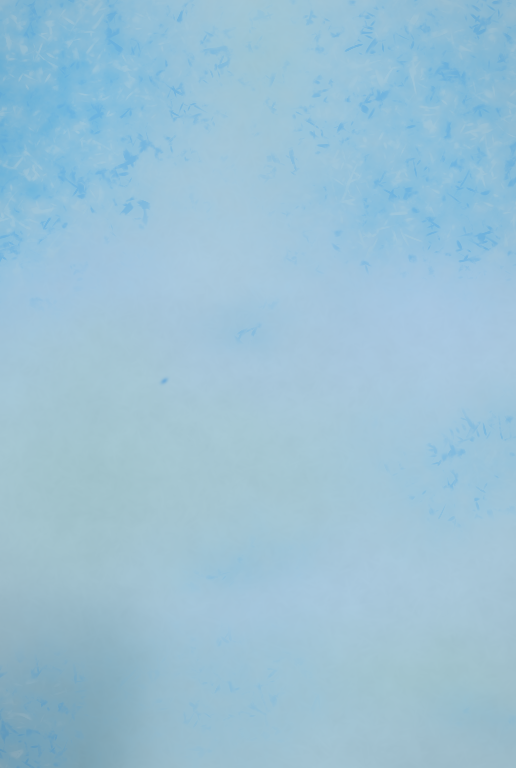
Write a Shadertoy shader that draws this background.

```glsl
float hash(vec2 p) {
    vec3 q = fract(vec3(p.xyx) * 0.1031);
    q += dot(q, q.yzx + 33.33);
    return fract((q.x + q.y) * q.z);
}

float noise(vec2 p) {
    vec2 cell = floor(p), f = fract(p);
    f = f * f * (3.0 - 2.0 * f);
    return mix(mix(hash(cell), hash(cell + vec2(1, 0)), f.x),
               mix(hash(cell + vec2(0, 1)), hash(cell + vec2(1, 1)), f.x), f.y);
}

float fbm(vec2 p) {
    float sum = 0.0, amp = 0.5;
    for (int i = 0; i < 5; i++) {
        sum += amp * noise(p);
        p = mat2(1.6, 1.2, -1.2, 1.6) * p + 17.3;
        amp *= 0.5;
    }
    return sum;
}

// Soft elliptical patch
float glow(vec2 p, vec2 center, vec2 radius) {
    vec2 d = (p - center) / radius;
    return exp(-dot(d, d));
}

// Short brush scratches, stretched in several directions
float scratches(vec2 p) {
    float sum = 0.0;
    for (int i = 0; i < 4; i++) {
        float a = 0.5 + 0.8 * float(i);
        vec2 q = mat2(cos(a), sin(a), -sin(a), cos(a)) * p;
        q += 0.012 * vec2(noise(p * 30.0), noise(p * 30.0 + 9.0));
        sum = max(sum, noise(q * vec2(65.0, 210.0) + 31.0 * float(i)));
    }
    return sum;
}

void mainImage(out vec4 fragColor, in vec2 fragCoord) {
    vec2 uv = fragCoord / iResolution.xy;
    vec2 p = fragCoord / iResolution.y;
    vec2 warp = vec2(fbm(p * 7.0), fbm(p * 7.0 + 40.0)) - 0.48;
    vec2 w = uv + 0.13 * warp;

    // Pale ground with lavender and grey-green washes
    vec3 color = mix(vec3(0.64, 0.765, 0.82), vec3(0.67, 0.79, 0.855), smoothstep(0.0, 0.45, uv.y));
    float lavender = glow(w, vec2(0.15, 0.61), vec2(0.24, 0.10))
                   + glow(w, vec2(0.85, 0.61), vec2(0.30, 0.12))
                   + 0.7 * glow(w, vec2(0.45, 0.50), vec2(0.16, 0.07))
                   + 0.7 * glow(w, vec2(0.60, 0.22), vec2(0.35, 0.08));
    color = mix(color, vec3(0.66, 0.78, 0.89), 0.75 * min(lavender, 1.0));
    float sage = glow(w, vec2(0.17, 0.40), vec2(0.25, 0.15))
               + 0.6 * glow(w, vec2(0.55, 0.40), vec2(0.17, 0.12))
               + 0.9 * glow(w, vec2(0.84, 0.13), vec2(0.22, 0.07))
               + 0.7 * glow(w, vec2(0.52, 0.94), vec2(0.11, 0.11));
    color = mix(color, vec3(0.635, 0.77, 0.80), 0.85 * min(sage, 1.0));
    float shade = glow(w, vec2(0.19, 0.02), vec2(0.11, 0.11))
                + 0.45 * glow(w, vec2(0.16, 0.19), vec2(0.13, 0.09));
    color = mix(color, vec3(0.52, 0.68, 0.74), 0.75 * min(shade, 1.0));

    // Coverage of the blue pigment
    float blue = 0.95 * glow(w, vec2(-0.02, 0.83), vec2(0.26, 0.19))
               + 0.50 * glow(w, vec2(0.22, 0.93), vec2(0.22, 0.14))
               + 0.75 * glow(w, vec2(0.92, 0.90), vec2(0.32, 0.17))
               + 0.45 * glow(w, vec2(0.69, 0.72), vec2(0.17, 0.08))
               + 0.30 * glow(w, vec2(0.98, 0.73), vec2(0.20, 0.08))
               + 0.38 * glow(w, vec2(0.95, 0.40), vec2(0.25, 0.09))
               + 0.26 * glow(w, vec2(0.49, 0.585), vec2(0.09, 0.03))
               + 0.28 * glow(w, vec2(0.50, 0.28), vec2(0.13, 0.04))
               + 0.60 * glow(w, vec2(0.02, 0.06), vec2(0.15, 0.09))
               + 0.25 * glow(w, vec2(0.46, 0.10), vec2(0.22, 0.10))
               + 0.22 * glow(w, vec2(0.95, 0.07), vec2(0.10, 0.04));
    blue = min(blue, 1.0);

    // Mottled pigment, dark flecks and worn pale marks
    float grain = fbm(p * 48.0) - 0.48;
    float strokes = scratches(p);
    float coverage = clamp(blue * (0.8 + 1.0 * grain), 0.0, 1.0);
    color = mix(color, vec3(0.44, 0.715, 0.86), coverage);
    float flecks = smoothstep(0.02, 0.22, grain) * smoothstep(0.70, 0.92, strokes);
    color = mix(color, vec3(0.38, 0.67, 0.86), 0.6 * flecks * smoothstep(0.06, 0.45, blue));
    float worn = smoothstep(0.72, 0.94, scratches(p + 3.7)) * smoothstep(-0.08, 0.16, -grain);
    color = mix(color, vec3(0.65, 0.79, 0.86), 0.6 * worn * smoothstep(0.15, 0.6, blue));
    vec2 chip = (p - vec2(0.214, 0.504)) * mat2(0.8, 0.6, -0.6, 0.8);
    color = mix(color, vec3(0.36, 0.63, 0.84), 0.7 * glow(chip, vec2(0), vec2(0.005, 0.003)));

    // Canvas relief and darkened edges
    color += 0.02 * grain + 0.012 * (strokes - 0.75) + 0.025 * (fbm(p * 9.0) - 0.48);
    color *= 1.0 - 0.11 * glow(uv, vec2(0), vec2(0.28, 0.22));
    color *= 1.0 - 0.05 * smoothstep(0.45, 0.75, length(uv - 0.5));
    fragColor = vec4(clamp(color, 0.0, 1.0), 1.0);
}
```
